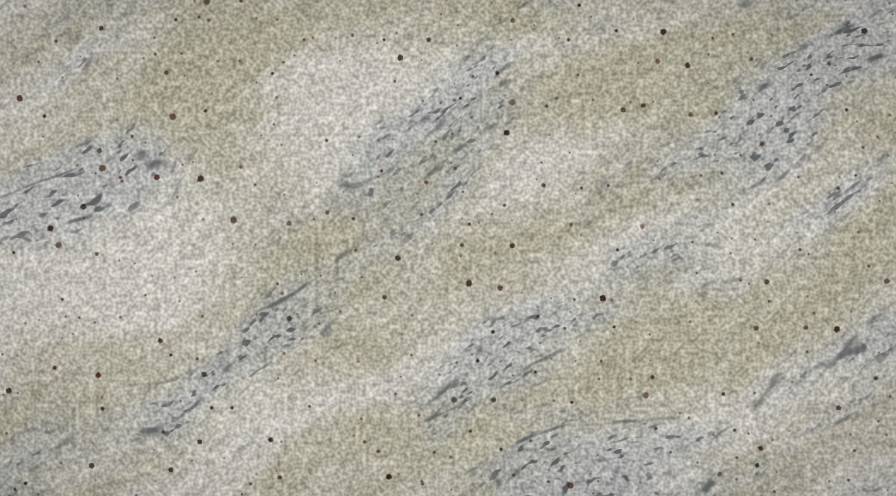
Reproduce this texture procedurally as a WebGL 2 fragment shader.

```glsl
#version 300 es
precision highp float;
// Pale granite slab with slanted olive and blue-grey bands, dark flecks and garnet dots.

#define FLOW_ANGLE 0.50
#define WARP 0.10
#define GRAIN_FREQ 145.0
#define GRAIN_CONTRAST 0.19
#define FLECK_STRENGTH 0.80
#define DOT_CELL 0.075
#define DOT_SHARE 0.46
#define SPECK_CELL 0.040
#define SPECK_SHARE 0.24
#define VIGNETTE 0.13

uniform vec2 u_resolution;
out vec4 fragColor;

const vec3 PALE = vec3(0.765, 0.755, 0.725);
const vec3 OLIVE = vec3(0.670, 0.655, 0.580);
const vec3 BLUE_GREY = vec3(0.655, 0.665, 0.670);
const vec3 FLECK = vec3(0.300, 0.315, 0.325);
const vec3 DARK_BROWN = vec3(0.150, 0.115, 0.095);
const vec3 GARNET = vec3(0.340, 0.200, 0.150);

vec3 hash3(vec2 cell) {
  vec3 h = fract(cell.xyx * vec3(0.1031, 0.1030, 0.0973));
  h += dot(h, h.yxz + 33.33);
  return fract((h.xxy + h.yzz) * h.zyx);
}

vec2 gradient(vec2 cell) {
  float a = 6.2832 * hash3(cell).x;
  return vec2(cos(a), sin(a));
}

float gradientNoise(vec2 p) {
  vec2 i = floor(p), f = p - i;
  vec2 s = f * f * f * (f * (f * 6.0 - 15.0) + 10.0);
  vec2 e = vec2(1.0, 0.0);
  float a = dot(gradient(i), f);
  float b = dot(gradient(i + e.xy), f - e.xy);
  float c = dot(gradient(i + e.yx), f - e.yx);
  float d = dot(gradient(i + e.xx), f - e.xx);
  return mix(mix(a, b, s.x), mix(c, d, s.x), s.y);
}

float fbm(vec2 p) {
  float sum = 0.0, amp = 1.0;
  for (int i = 0; i < 4; i++) {
    sum += amp * gradientNoise(p);
    p = mat2(1.9, 0.5, -0.5, 1.9) * p + 17.3;
    amp *= 0.55;
  }
  return sum;
}

// One jittered round mineral per chosen cell: x = coverage, y = hue pick.
vec2 minerals(vec2 p, float cellSize, float share, vec2 radii, float seed) {
  vec2 g = p / cellSize, cell = floor(g);
  vec3 place = hash3(cell + seed), kind = hash3(cell + seed + 71.7);
  vec2 offset = (g - cell - mix(vec2(0.16), vec2(0.84), place.xy)) * cellSize;
  float radius = mix(radii.x, radii.y, kind.x * kind.x);
  float d = length(offset) + 0.3 * radius * gradientNoise(p * 260.0 + seed);
  float soft = 0.0012 + 0.5 / u_resolution.y;
  float cover = 1.0 - smoothstep(radius - soft, radius + soft, d);
  return vec2(cover * step(place.z, share) * mix(0.65, 1.0, kind.z), kind.y);
}

void main() {
  vec2 p = gl_FragCoord.xy / u_resolution.y;
  float aspect = u_resolution.x / u_resolution.y;

  // Flow coordinates: x runs along the bands, y across them.
  float c = cos(FLOW_ANGLE), s = sin(FLOW_ANGLE);
  vec2 q = vec2(c * p.x + s * p.y, c * p.y - s * p.x) + 9.0;
  q += WARP * vec2(gradientNoise(p * 2.3 + 4.1), gradientNoise(p * 2.7 + 31.6));

  // Broad mineral bands.
  float band = fbm(q * vec2(1.6, 4.6) + 3.7);
  float edge = smoothstep(0.78, 1.0, p.x / aspect);
  float cool = fbm(q * vec2(1.5, 4.2) + 52.4) + 0.28 * edge;
  float zone = smoothstep(0.0, 0.5, cool);
  vec3 color = mix(PALE, OLIVE, smoothstep(-0.4, 0.45, band));
  color = mix(color, BLUE_GREY, 0.65 * zone);

  // Crystal grain at three sizes.
  float grain = gradientNoise(p * GRAIN_FREQ) + 0.75 * gradientNoise(p * GRAIN_FREQ * 0.53 + 8.3)
              + 0.4 * gradientNoise(q * GRAIN_FREQ * vec2(0.16, 0.27));
  color += GRAIN_CONTRAST * grain * vec3(1.0, 0.99, 0.97);

  // Short dark flecks gathered in the cool bands, and broken thin veins.
  float streak = gradientNoise(q * vec2(24.0, 58.0)) + 0.65 * gradientNoise(q * vec2(62.0, 118.0));
  float fleck = zone * smoothstep(0.22, 0.56, streak + 0.08 * edge);
  float ridge = 1.0 - smoothstep(0.01, 0.07, abs(gradientNoise(q * vec2(2.6, 9.5) + 6.2)));
  float broken = smoothstep(0.0, 0.4, gradientNoise(q * vec2(19.0, 44.0) + 2.9));
  float vein = ridge * broken * smoothstep(-0.15, 0.3, cool);
  color = mix(color, FLECK, FLECK_STRENGTH * max(fleck, 0.9 * vein));

  // Garnet dots and finer specks.
  vec2 dots = minerals(p, DOT_CELL, DOT_SHARE, vec2(0.0028, 0.0066), 12.0);
  vec2 specks = minerals(p + 3.3, SPECK_CELL, SPECK_SHARE, vec2(0.0014, 0.0030), 140.0);
  color = mix(color, mix(DARK_BROWN, GARNET, dots.y * dots.y), 0.95 * dots.x);
  color = mix(color, mix(DARK_BROWN, GARNET, specks.y), 0.75 * specks.x);

  // Gentle darkening toward the corners.
  vec2 centered = 2.0 * gl_FragCoord.xy / u_resolution - 1.0;
  color *= 1.0 - VIGNETTE * smoothstep(0.4, 2.0, dot(centered, centered));

  fragColor = vec4(clamp(color, 0.0, 1.0), 1.0);
}
```
